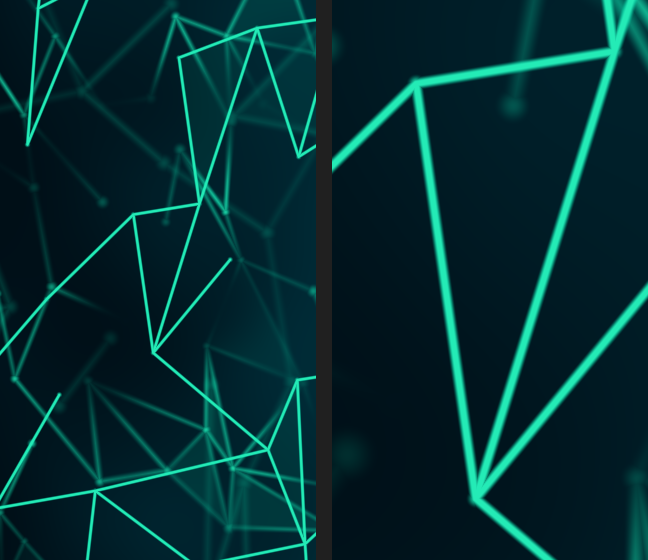
Left: the whole. Right: its middle third, enlarged.
This background is drawn by a Shadertoy shader. Its source:

```glsl
vec2 hash2(vec2 p, float seed) {
    vec3 q = fract((p.xyx + seed * 17.3) * vec3(0.1031, 0.1030, 0.0973));
    q += dot(q, q.yzx + 33.33);
    return fract((q.xx + q.yz) * q.zy);
}

float gradientDot(vec2 cell, vec2 corner, vec2 f) {
    float angle = 6.2832 * hash2(cell + corner, 3.0).x;
    return dot(vec2(cos(angle), sin(angle)), f - corner);
}

float gradientNoise(vec2 p) {
    vec2 cell = floor(p), f = fract(p);
    vec2 u = f * f * f * (f * (f * 6.0 - 15.0) + 10.0);
    float low = mix(gradientDot(cell, vec2(0, 0), f), gradientDot(cell, vec2(1, 0), f), u.x);
    float high = mix(gradientDot(cell, vec2(0, 1), f), gradientDot(cell, vec2(1, 1), f), u.x);
    return mix(low, high, u.y);
}

mat2 rotation(float angle) {
    float c = cos(angle), s = sin(angle);
    return mat2(c, s, -s, c);
}

float segmentDistance(vec2 p, vec2 a, vec2 b) {
    vec2 ab = b - a;
    return length(p - a - ab * clamp(dot(p - a, ab) / dot(ab, ab), 0.0, 1.0));
}

float sideDistance(vec2 p, vec2 a, vec2 b) {
    vec2 n = normalize(b - a);
    return n.x * (p.y - a.y) - n.y * (p.x - a.x);
}

float triangleInside(vec2 p, vec2 a, vec2 b, vec2 c) {
    float facing = sign(sideDistance(c, a, b));
    return min(min(sideDistance(p, a, b) * facing, sideDistance(p, b, c) * facing),
               sideDistance(p, c, a) * facing);
}

vec2 node(vec2 cell, float size, float seed) {
    return size * (cell + 0.1 + 0.8 * hash2(cell, seed));
}

// A line with a round dot at each end
float link(vec2 p, vec2 a, vec2 b, float width, float blur, float strength, float dotRadius) {
    float line = 1.0 - smoothstep(width - blur, width + blur, segmentDistance(p, a, b));
    float ends = min(length(p - a), length(p - b));
    float knot = 1.0 - smoothstep(0.0, dotRadius, ends);
    return max(line * strength, knot * min(1.0, strength * 1.5));
}

// x: line light, y: facet fill
vec2 network(vec2 p, float size, float density, float width, float blur, float variation, float seed) {
    vec2 home = floor(p / size);
    vec2 light = vec2(0.0);
    float dotRadius = (width + blur) * 1.4;
    for (int j = -2; j <= 1; j++) {
        for (int i = -2; i <= 1; i++) {
            vec2 cell = home + vec2(i, j);
            vec2 a = node(cell, size, seed);
            vec2 b = node(cell + vec2(1, 0), size, seed);
            vec2 c = node(cell + vec2(0, 1), size, seed);
            vec2 pick = hash2(cell, seed + 5.0);
            vec2 pickCross = hash2(cell, seed + 9.0);
            bool filled = pickCross.y < 0.16;
            float strength = 1.0 - variation * hash2(cell, seed + 13.0).x;

            if (filled || pick.x < density)
                light.x = max(light.x, link(p, a, b, width, blur, strength, dotRadius));
            if (filled || pick.y < density)
                light.x = max(light.x, link(p, a, c, width, blur, strength, dotRadius));
            if (filled || pickCross.x < density)
                light.x = max(light.x, link(p, b, c, width, blur, strength, dotRadius));
            if (filled)
                light.y = max(light.y, smoothstep(-blur, blur, triangleInside(p, a, b, c)));
        }
    }
    return light;
}

vec3 addLight(vec3 base, float amount) {
    return mix(base, vec3(0.14 * amount, 0.92, 0.715), clamp(amount, 0.0, 1.0));
}

void mainImage(out vec4 fragColor, in vec2 fragCoord) {
    vec2 p = fragCoord / iResolution.x;
    float pixel = 1.0 / iResolution.x;
    float haze = gradientNoise(p * 1.7 + 4.3);

    // Dark backdrop, lighter toward the right
    float glow = smoothstep(-0.1, 1.05, p.x * 0.85 + haze * 0.5);
    vec3 color = mix(vec3(0.0, 0.058, 0.09), vec3(0.0, 0.17, 0.215), glow);

    // Defocused layers thin out around a calm centre
    float calm = smoothstep(0.08, 0.4, length((p - vec2(0.5, 0.82)) * vec2(1.0, 1.3)));
    float cluster = calm * smoothstep(-0.45, 0.2, gradientNoise(p * 2.1 + 11.7));
    float focus = smoothstep(-0.3, 0.3, gradientNoise(p * 1.9 + 23.1));

    vec2 far = network(rotation(0.9) * p + 7.0, 0.38, 0.36, 0.008, 0.016, 0.5, 31.0);
    color = addLight(color, (far.x * 0.21 + far.y * 0.06) * mix(0.4, 1.0, calm));

    float softness = mix(0.013, 0.007, focus);
    vec2 middle = network(rotation(0.35) * p + 3.0, 0.25, 0.33, 0.0058, softness, 0.6, 57.0);
    color = addLight(color, (middle.x * mix(0.5, 0.88, focus) + middle.y * 0.11) * cluster);

    // Crisp foreground web, turned about the middle of the canvas
    vec2 fromMiddle = p - 0.5 * iResolution.xy / iResolution.x;
    float edge = max(0.003, 0.8 * pixel);
    vec2 front = network(rotation(1.1) * fromMiddle + vec2(4.76, 5.99), 0.34, 0.42, 0.0047, edge, 0.0, 83.0);
    color = addLight(color, front.y * 0.08);
    color = addLight(color, front.x);

    fragColor = vec4(color, 1.0);
}
```
